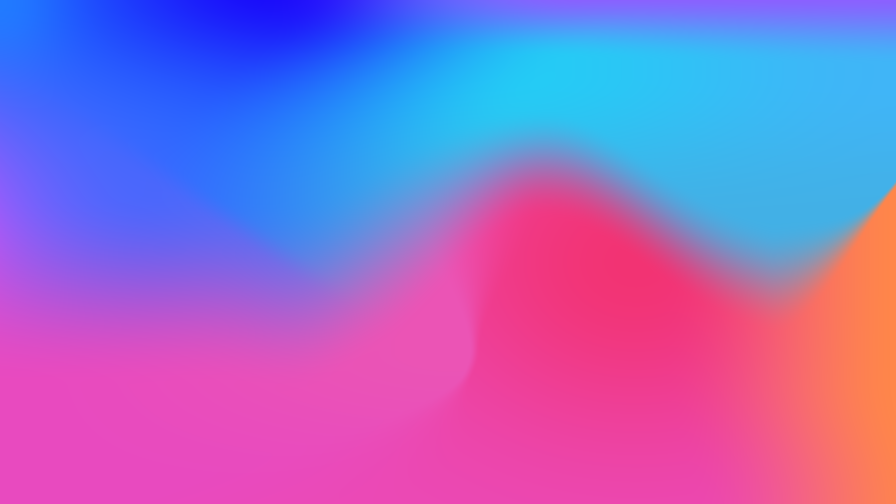
Write a Shadertoy shader that draws this background.

```glsl
// Soft mesh gradient: a blue and cyan sky over a pink and orange wave.
// Each half is built from smooth colour blends; the wave's height and
// softness vary along x, and two faint folds crease the colours.

float bell(float x, float center, float width) {
    float d = (x - center) / width;
    return exp(-d * d);
}

vec3 skyColor(vec2 p) {
    vec3 violet = vec3(0.62, 0.36, 0.98);

    // Deep blue pool at the top, violet glow on the left side
    float pool = bell(p.x, 0.32, 0.22) * bell(p.y, 1.04, 0.19);
    vec3 col = mix(vec3(0.13, 0.43, 1.0), vec3(0.10, 0.03, 0.98), pool);
    col = mix(col, vec3(0.13, 0.52, 1.0), 0.7 * bell(p.x, 0.0, 0.07) * smoothstep(0.75, 1.0, p.y));
    col = mix(col, violet, exp(-p.x / 0.13) * smoothstep(1.0, 0.5, p.y));

    // Cyan sweep with a broad, curved left edge
    float rise = max(p.y - 0.55, 0.0);
    float edge = 0.35 + 1.0 * rise * rise;
    vec3 cyan = mix(vec3(0.14, 0.80, 0.96), vec3(0.25, 0.71, 0.97), smoothstep(0.55, 1.0, p.x));
    cyan = mix(cyan, vec3(0.26, 0.69, 0.90), smoothstep(0.85, 0.55, p.y));
    float sweep = smoothstep(-0.2, 0.18, p.x - edge);
    col = mix(col, cyan, sweep);

    // Violet haze along the top right
    float haze = smoothstep(0.91 - 0.04 * p.x, 1.02, p.y) * smoothstep(0.28, 0.65, p.x);
    col = mix(col, vec3(0.56, 0.36, 1.0), haze);

    // Diagonal fold, violet below it
    float below = 0.653 - 1.2 * (p.x - 0.195) - p.y;
    float fold = smoothstep(-0.02, 0.05, below) * bell(p.x, 0.27, 0.13);
    return mix(col, vec3(0.42, 0.38, 0.96), 0.5 * fold);
}

vec3 waveColor(vec2 p) {
    // Pink ground and the hot pink body
    vec3 pink = mix(vec3(0.91, 0.29, 0.75), vec3(0.92, 0.33, 0.71), smoothstep(0.0, 0.3, p.y) * smoothstep(0.0, 0.5, p.x));
    float heat = bell(p.x, 0.71, 0.24) * bell(p.y, 0.48, 0.34);
    vec3 body = mix(vec3(0.92, 0.29, 0.72), vec3(0.95, 0.20, 0.45), heat);

    // Curved fold between them, crisp in the middle and soft at its ends
    float drop = max(0.31 - p.y, 0.0);
    float foldX = 0.53 - 2.8 * drop * drop;
    float soft = 0.006 + 0.07 * smoothstep(0.3, 0.62, p.y) + 0.16 * smoothstep(0.26, 0.0, p.y);
    vec3 col = mix(pink, body, smoothstep(-soft, soft, p.x - foldX));

    // Orange side, reaching in less near the bottom
    float side = smoothstep(0.74, 1.02, p.x - 0.03 * smoothstep(0.25, 0.0, p.y));
    return mix(col, vec3(1.0, 0.53, 0.28), side);
}

void mainImage(out vec4 fragColor, in vec2 fragCoord) {
    vec2 p = fragCoord / iResolution.xy;

    // Wave crest: central hump, small dip before it, climb at the right
    float climb = pow(max(p.x - 0.86, 0.0) / 0.14, 1.5);
    float crest = 0.425 + 0.25 * bell(p.x, 0.605, 0.165)
                - 0.03 * bell(p.x, 0.34, 0.07) + 0.21 * climb;

    // Softness of the crest narrows toward the right
    float blur = mix(0.19, 0.11, smoothstep(0.42, 0.6, p.x));
    blur = mix(blur, 0.008, smoothstep(0.87, 1.0, p.x));

    float wave = smoothstep(blur, -blur, p.y - crest);
    fragColor = vec4(mix(skyColor(p), waveColor(p), wave), 1.0);
}
```
